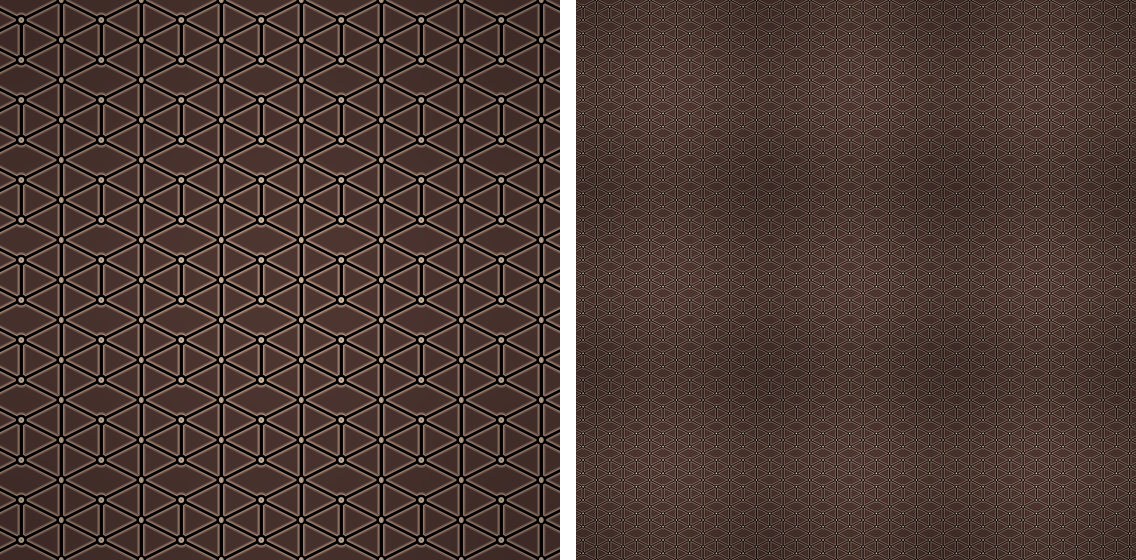
Left, the tile; right, the same tile 3 across and 3 down.
Reproduce this pattern procedurally as a three.js fragment shader.

```glsl
varying vec2 vUv;

const float PI = 3.14159265;

// Signed offset to the nearest multiple of the period
float nearest(float x, float period) {
  return x - period * floor(x / period + 0.5);
}

vec2 nearestNode(vec2 p) {
  return vec2(nearest(p.x, 1.0), nearest(p.y, 0.5));
}

// Distance to the edge of the struts, negative inside
float strutEdge(vec2 p) {
  float column = abs(nearest(p.x, 1.0)) - 0.022;
  vec2 link = vec2(nearest(p.x - 0.5, 1.0), max(abs(nearest(p.y - 0.5, 1.0)) - 0.25, 0.0));
  float rising = abs(nearest(p.y - 0.5 * p.x, 0.5));
  float falling = abs(nearest(p.y + 0.5 * p.x, 0.5));
  float diagonal = min(rising, falling) * 0.8944 - 0.018;
  return min(min(column, length(link) - 0.021), diagonal);
}

float inside(float edge) {
  return 1.0 - smoothstep(-0.008, 0.008, edge);
}

void main() {
  // Seven cells each way, with x = 0 on a full column
  vec2 p = vUv * 7.0 - vec2(0.766, 0.0);
  vec2 columnNode = nearestNode(p);
  vec2 linkNode = nearestNode(p - vec2(0.5, 0.25));

  // Struts merged with the round joints
  float joints = min(length(columnNode) - 0.062, length(linkNode) - 0.068);
  float edge = min(strutEdge(p), joints);

  // Brown panels with a glowing rim
  vec3 panel = vec3(0.29, 0.20, 0.18);
  vec3 rim = vec3(0.73, 0.61, 0.53);
  float glow = clamp(1.0 - edge / 0.038, 0.0, 1.0);
  vec3 color = mix(panel, rim, glow);
  color = mix(color, vec3(0.01, 0.0, 0.0), inside(edge));

  // Cream studs: upright ovals on columns, dimpled rounds on links
  float oval = length(columnNode * vec2(1.15, 0.9)) - 0.034;
  float stud = length(linkNode);
  float dimple = 1.0 - smoothstep(0.004, 0.02, stud);
  vec3 cream = mix(vec3(0.80, 0.72, 0.63), vec3(0.52, 0.43, 0.36), dimple);
  color = mix(color, vec3(0.74, 0.64, 0.55), inside(oval));
  color = mix(color, cream, inside(stud - 0.036));

  // Soft shading towards the border, periodic in both directions
  vec2 wave = sin(PI * vUv);
  float light = 0.82 + 0.12 * dot(wave, wave);
  gl_FragColor = vec4(color * light, 1.0);
}
```
